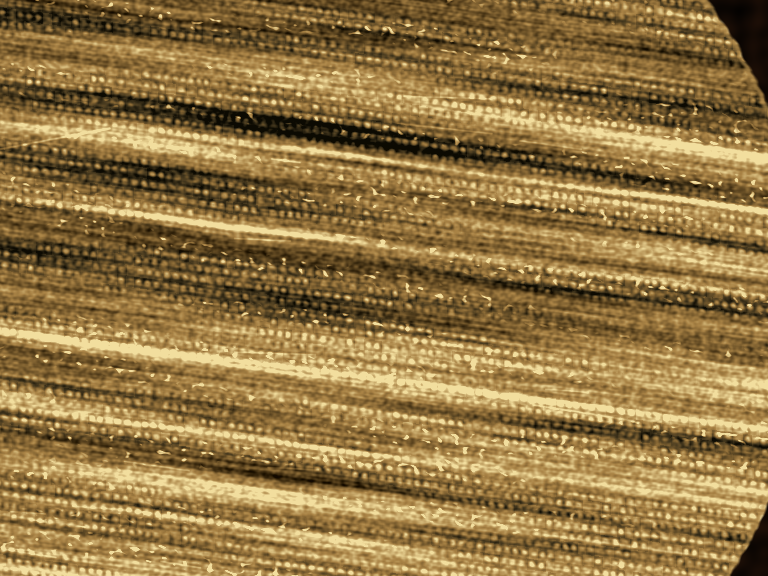
Reproduce this texture procedurally as a Shadertoy shader.

```glsl
// Brushed brass disc: long tilted grooves, rows of tiny beads and a dark rim.
// Stretched gradient noise and soft bands build one brightness value,
// which a bronze-to-pale-gold ramp then turns into colour.

float hash(vec2 cell) {
    vec3 q = fract(cell.xyx * 0.1031);
    q += dot(q, q.yzx + 33.33);
    return fract((q.x + q.y) * q.z);
}

float cornerSlope(vec2 cell, vec2 offset) {
    float angle = 6.2832 * hash(cell);
    return dot(vec2(cos(angle), sin(angle)), offset);
}

float gradientNoise(vec2 p) {
    vec2 i = floor(p), f = p - i;
    vec2 u = f * f * f * (f * (f * 6.0 - 15.0) + 10.0);
    vec2 e = vec2(1, 0);
    return 1.5 * mix(
        mix(cornerSlope(i, f), cornerSlope(i + e, f - e), u.x),
        mix(cornerSlope(i + e.yx, f - e.yx), cornerSlope(i + 1.0, f - 1.0), u.x), u.y);
}

float segmentDistance(vec2 p, vec2 a, vec2 b) {
    vec2 pa = p - a, ba = b - a;
    return length(pa - ba * clamp(dot(pa, ba) / dot(ba, ba), 0.0, 1.0));
}

// Main grooves: position, half width, brightness, lean to left (-) or right (+)
float mainGrooves(float x, float v) {
    const vec4 grooves[12] = vec4[12](
        vec4(0.661, 0.005, 0.36, 0.1), vec4(0.427, 0.012, 0.34, 0.3),
        vec4(0.195, 0.006, 0.28, 0.1), vec4(0.236, 0.006, -0.30, 0.2),
        vec4(0.397, 0.012, -0.22, 0.0), vec4(0.575, 0.018, -0.20, 0.2),
        vec4(0.840, 0.018, -0.24, 0.0), vec4(0.625, 0.020, -0.20, -0.3),
        vec4(0.905, 0.016, 0.22, 0.8), vec4(0.808, 0.006, 0.30, 0.9),
        vec4(1.030, 0.030, -0.18, 0.0), vec4(0.310, 0.032, 0.15, 0.0));
    float sum = 0.0;
    for (int i = 0; i < 12; i++) {
        vec4 g = grooves[i];
        float d = (v - g.x) / g.y;
        sum += g.z * exp(-d * d) * (1.0 + g.w * (1.5 * x - 1.0));
    }
    return sum;
}

// Fine brushing: noise drawn out along the grooves
float brushing(float x, float v) {
    float sum = 0.0, frequency = 13.0, strength = 0.20;
    for (int i = 0; i < 5; i++) {
        sum += strength * gradientNoise(vec2(x * (0.5 + frequency * 0.025), v * frequency) + float(i) * 17.3);
        frequency *= 1.9;
        strength *= 0.92;
    }
    return sum;
}

// Rows of small raised beads, each with its own strength
float beads(float x, float v) {
    vec2 q = vec2(x / 0.0155, v / 0.019);
    q.x += 5.0 * hash(vec2(floor(q.y), 3.0)) + 0.5 * gradientNoise(vec2(x * 12.0, floor(q.y)));
    vec2 local = fract(q) - 0.5;
    float dome = 1.0 - smoothstep(0.08, 0.48, length(local * vec2(0.9, 1.1)));
    float light = dome * (0.6 + 0.9 * local.y) - 0.22;
    return light * (0.4 + 1.2 * hash(floor(q)));
}

// Short loose scratches, close to the groove direction
float scratches(vec2 p) {
    float sum = 0.7 * smoothstep(0.0035, 0.0, segmentDistance(p, vec2(-0.02, 0.737), vec2(0.19, 0.777)));
    for (int i = 0; i < 14; i++) {
        float k = float(i);
        vec2 start = vec2(1.25 * hash(vec2(k, 11.0)), hash(vec2(k, 29.0)));
        float span = 0.04 + 0.14 * hash(vec2(k, 47.0));
        vec2 end = start + span * vec2(1.0, 0.15 * hash(vec2(k, 61.0)) - 0.18);
        sum += 0.5 * smoothstep(0.003, 0.0, segmentDistance(p, start, end));
    }
    return sum;
}

vec3 brass(float tone) {
    vec3 color = mix(vec3(0.24, 0.17, 0.06), vec3(0.66, 0.51, 0.27), clamp((tone - 0.24) / 0.42, -0.4, 1.0));
    return mix(color, vec3(0.95, 0.87, 0.62), pow(clamp((tone - 0.66) / 0.3, 0.0, 1.0), 1.2));
}

void mainImage(out vec4 fragColor, in vec2 fragCoord) {
    vec2 p = fragCoord / iResolution.y;
    // v stays constant along each groove
    float v = p.y + 0.132 * p.x + 0.003 * gradientNoise(p * 3.0);

    // Brightness: broad light, grooves, beads, grain, glints, scratches
    float tone = 0.64 - 0.20 * (v - 0.4) + 0.05 * (p.x - 0.67);
    tone += mainGrooves(p.x, v) + brushing(p.x, v);
    float beadMask = smoothstep(-0.3, 0.25, gradientNoise(vec2(p.x * 1.3, v * 17.0) + 40.0));
    tone += 0.48 * beadMask * beads(p.x, v);
    tone += 0.13 * gradientNoise(p * 65.0) + 0.15 * gradientNoise(p * vec2(110.0, 150.0));
    float glintRow = smoothstep(0.0, 0.5, gradientNoise(vec2(p.x * 2.0, v * 24.0) + 80.0));
    tone += 0.6 * glintRow * smoothstep(0.35, 0.75, gradientNoise(vec2(p.x * 70.0, v * 110.0)));
    tone += 0.35 * scratches(p);

    // Shaded beads pick up a cool tinge
    vec3 color = brass(tone);
    color += vec3(-0.025, 0.005, 0.03) * beadMask * smoothstep(0.55, 0.25, tone);

    // Rough pale rim, then the dark surround
    float rim = length(p - vec2(0.522, 0.471)) - 0.881 + 0.004 * gradientNoise(p * 45.0);
    color = mix(color, vec3(0.70, 0.55, 0.30), 0.55 * smoothstep(0.007, 0.0, abs(rim + 0.004)));
    vec3 surround = vec3(0.07, 0.035, 0.015) * (1.0 + 0.8 * gradientNoise(p * 30.0));
    color = mix(color, surround, smoothstep(-0.002, 0.004, rim));
    fragColor = vec4(clamp(color, 0.0, 1.0), 1.0);
}
```
